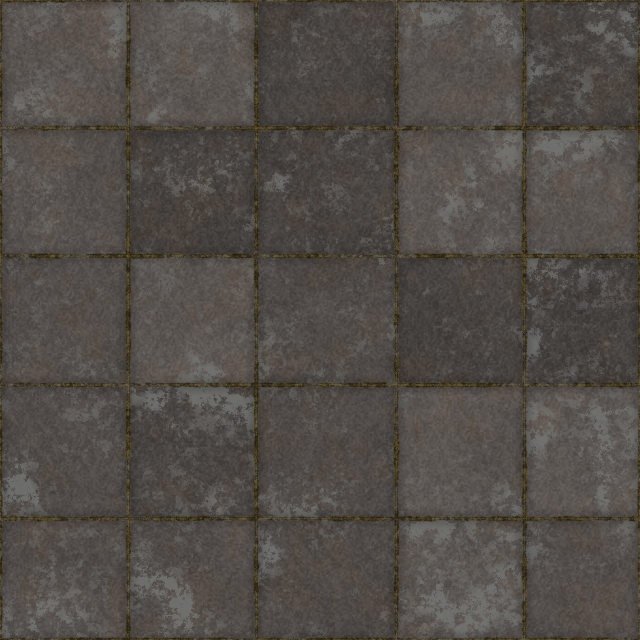
Give the GLSL for this texture, as a Shadertoy shader.

```glsl
// Worn charcoal floor tiles, five by five with slightly uneven spacing.
// Each tile has its own tone and noise offset for clouds, stains and flaked scuffs;
// mossy joints follow the distance to the nearest tile edge.

float hash(vec2 p) {
    return fract(sin(dot(p, vec2(12.9898, 78.233))) * 43758.5453);
}

float noise(vec2 p) {
    vec2 i = floor(p), f = fract(p);
    f = f * f * (3.0 - 2.0 * f);
    return mix(mix(hash(i), hash(i + vec2(1, 0)), f.x),
               mix(hash(i + vec2(0, 1)), hash(i + vec2(1, 1)), f.x), f.y);
}

// Layered noise; a higher gain gives a rougher result
float fbm(vec2 p, float gain) {
    float sum = 0.0, total = 0.0, amp = 1.0;
    for (int i = 0; i < 5; i++) {
        sum += amp * noise(p);
        total += amp;
        p = mat2(1.6, 1.2, -1.2, 1.6) * p + 7.3;
        amp *= gain;
    }
    return sum / total;
}

// Column and row boundaries, from the lower left
const vec2 edges[6] = vec2[6](vec2(0), vec2(0.2005, 0.1895), vec2(0.4005, 0.3985),
                             vec2(0.6195, 0.6), vec2(0.8195, 0.8), vec2(1));

// Tile brightness, bottom row first
const float tones[25] = float[25](
    0.33, 0.33, 0.315, 0.35, 0.33,
    0.32, 0.285, 0.315, 0.35, 0.35,
    0.325, 0.355, 0.315, 0.285, 0.27,
    0.335, 0.28, 0.285, 0.355, 0.35,
    0.355, 0.36, 0.285, 0.345, 0.285);

// Stone surface at p, with d the distance to the tile edge
vec3 tileColor(vec2 p, float d, float tone) {
    float cloud = fbm(p * 13.0, 0.6);
    vec3 col = tone * vec3(1.0, 0.938, 0.9) * (0.88 + 0.22 * cloud);

    // Faint warm stains, mottling and fine grain
    float stain = smoothstep(0.48, 0.7, fbm(p * 22.0 + 31.0, 0.65));
    col *= mix(vec3(1), vec3(1.05, 1.0, 0.96), stain);
    col += 0.07 * (noise(p * 340.0) - 0.5) + 0.08 * (fbm(p * 75.0 + 5.0, 0.8) - 0.5);

    // Scuffs break into small flakes that gather in patches and near the edges
    float patches = fbm(p * 11.0 + 17.0, 0.55) - 0.5 + 0.12 * exp(-d * 50.0);
    float flakes = fbm(p * 62.0 + 53.0, 0.8);
    float scuff = smoothstep(0.56, 0.72, flakes + 0.5 * patches);
    float haze = smoothstep(0.08, 0.3, patches);
    float fleck = smoothstep(0.74, 0.92, noise(p * 165.0)) * smoothstep(-0.2, 0.15, patches);
    float pale = max(scuff * (0.4 + 0.4 * haze), 0.3 * fleck);
    col = mix(col, vec3(0.46, 0.465, 0.455), min(pale + 0.1 * haze, 0.8));

    // Grime along the border
    return col * mix(0.83, 1.0, smoothstep(0.0, 0.02, d));
}

// Joint filling, with t running from 0 in the centre to 1 at the rim
vec3 groutColor(vec2 uv, float t, float moss) {
    float crumb = smoothstep(0.25, 0.75, fbm(uv * 170.0, 0.8));
    vec3 earth = mix(vec3(0.21, 0.185, 0.14), vec3(0.42, 0.38, 0.3), crumb);
    vec3 olive = mix(vec3(0.17, 0.14, 0.08), vec3(0.39, 0.335, 0.21), crumb);
    vec3 col = mix(earth, olive, moss);
    float groove = smoothstep(0.2, 0.5, t) * (1.0 - smoothstep(0.6, 0.9, t));
    return col * (1.0 - 0.22 * groove);
}

void mainImage(out vec4 fragColor, in vec2 fragCoord) {
    vec2 uv = fragCoord / iResolution.xy;
    float px = 1.0 / min(iResolution.x, iResolution.y);

    // Find the tile and the distance to its nearest side
    ivec2 cell = ivec2(0);
    for (int i = 1; i < 5; i++) cell += ivec2(step(edges[i], uv));
    vec2 low = vec2(edges[cell.x].x, edges[cell.y].y);
    vec2 high = vec2(edges[cell.x + 1].x, edges[cell.y + 1].y);
    vec2 side = min(uv - low, high - uv);
    float d = min(side.x, side.y);

    vec2 id = vec2(cell);
    vec2 p = uv + 3.0 * vec2(hash(id), hash(id + 9.5));
    vec3 col = tileColor(p, d, tones[cell.y * 5 + cell.x]);

    // Moss swells the joint in stretches; the rim is chipped
    float moss = smoothstep(0.35, 0.6, fbm(uv * 26.0 + 40.0, 0.6));
    float width = 0.003 + 0.0011 * moss + 0.004 * (fbm(uv * 130.0, 0.7) - 0.5);
    float joint = 1.0 - smoothstep(width - px, width + px, d);
    col = mix(col, groutColor(uv, d / width, moss), joint);

    fragColor = vec4(clamp(col, 0.0, 1.0), 1.0);
}
```
